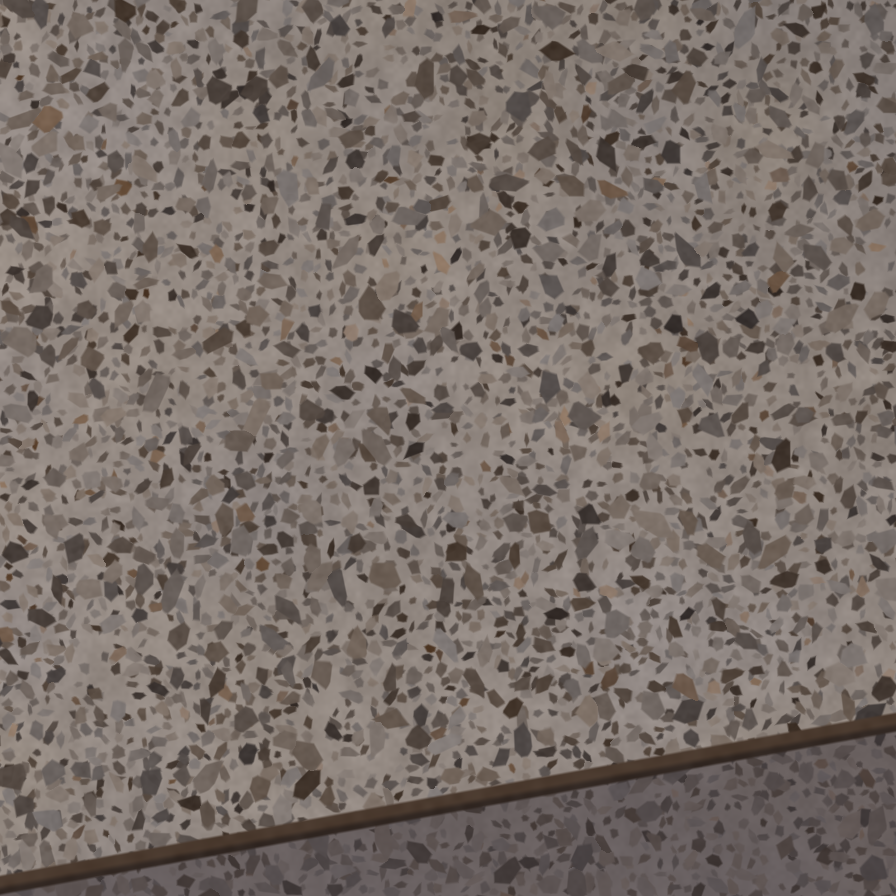
A WebGL 1 fragment shader for this texture:

```glsl
precision highp float;
// Worn terrazzo slab with angular stone chips, a slanted brown edge strip and a shaded step below.
uniform vec2 u_resolution;

const float TAU = 6.2831853;
const float SOFTNESS = 0.0016;
const vec3 WARM_SHIFT = vec3(0.0, -0.038, -0.061);
const vec3 STRIP_BROWN = vec3(0.29, 0.225, 0.18);
const vec3 STRIP_SHADOW = vec3(0.19, 0.15, 0.13);

float hash(vec2 p) {
  vec3 q = fract(vec3(p.xyx) * 0.1031);
  q += dot(q, q.yzx + 33.33);
  return fract((q.x + q.y) * q.z);
}

vec2 hash2(vec2 p) {
  return vec2(hash(p), hash(p + 71.7));
}

float noise(vec2 p) {
  vec2 i = floor(p);
  vec2 f = fract(p);
  f = f * f * (3.0 - 2.0 * f);
  float low = mix(hash(i), hash(i + vec2(1.0, 0.0)), f.x);
  float high = mix(hash(i + vec2(0.0, 1.0)), hash(i + 1.0), f.x);
  return mix(low, high, f.y);
}

vec2 direction(float angle) {
  return vec2(cos(angle), sin(angle));
}

// Signed distance to an irregular convex stone, cut by six random sides.
float stoneDistance(vec2 p, vec2 id, float radius) {
  vec2 axis = direction(hash(id + 3.1) * TAU);
  float stretch = mix(1.0, 1.5, hash(id + 8.3));
  p = vec2(dot(p, axis) / stretch, dot(p, vec2(-axis.y, axis.x)) * stretch);
  float d = length(p) - radius * 1.15;
  for (int i = 0; i < 6; i++) {
    float side = float(i);
    vec2 r = hash2(id + side * 5.7 + 19.0);
    vec2 normal = direction((side + 0.8 * r.x) * TAU / 6.0);
    d = max(d, dot(p, normal) - radius * mix(0.6, 1.05, r.y));
  }
  return d;
}

// One layer of scattered stones: xy = identity of the nearest, z = coverage.
vec3 stoneLayer(vec2 p, float cells, float density, float seed) {
  vec2 grid = p * cells;
  vec2 home = floor(grid);
  vec2 nearestId = home;
  float nearest = 1.0;
  for (int y = -1; y <= 1; y++) {
    for (int x = -1; x <= 1; x++) {
      vec2 cell = home + vec2(float(x), float(y));
      vec2 id = cell + seed;
      vec2 center = cell + mix(vec2(0.18), vec2(0.82), hash2(id));
      float radius = mix(0.25, 0.46, hash(id + 43.0));
      float d = stoneDistance(grid - center, id, radius);
      if (hash(id + 57.0) < density && d < nearest) {
        nearest = d;
        nearestId = id;
      }
    }
  }
  float cover = 1.0 - smoothstep(-SOFTNESS, SOFTNESS, nearest / cells);
  return vec3(nearestId, cover);
}

// Mostly pale greys with a few near-black stones, tinted tan or blue-green.
vec3 stoneColor(vec2 id) {
  float tone = mix(0.18, 0.515, pow(hash(id + 91.0), 0.62));
  float hue = hash(id + 113.0) - 0.5;
  float rusty = step(0.965, hash(id + 131.0));
  vec3 tint = hue * vec3(0.03, 0.0, -0.035) + rusty * vec3(0.06, 0.015, -0.025);
  return vec3(tone) + WARM_SHIFT + tint;
}

vec3 addStones(vec3 color, vec2 p, float cells, float density, float seed) {
  vec3 stone = stoneLayer(p, cells, density, seed);
  return mix(color, stoneColor(stone.xy), stone.z * 0.95);
}

vec3 terrazzo(vec2 p) {
  float mottling = noise(p * 38.0) - 0.5;
  float stain = noise(p * 7.0 + 4.0) - 0.5;
  vec3 color = vec3(0.565, 0.527, 0.503) + 0.05 * mottling;
  color += stain * vec3(0.015, 0.005, -0.02);
  color = addStones(color, p, 66.0, 0.72, 17.0);
  color = addStones(color, p, 42.0, 0.68, 211.0);
  color = addStones(color, p, 27.0, 0.45, 403.0);
  float grain = noise(p * 190.0) + noise(p * 95.0 + 9.0) - 1.0;
  return color + 0.028 * grain;
}

void main() {
  vec2 uv = gl_FragCoord.xy / u_resolution;
  float edge = uv.y - (0.012 + 0.182 * uv.x);

  // Slab light, fading gently toward the upper right
  vec3 color = terrazzo(uv + 2.0);
  color *= 1.03 - 0.09 * uv.x * uv.y + 0.04 * (noise(uv * 3.0) - 0.5);

  // The step below is dimmer, cooler and lower in contrast
  vec3 lower = mix(color, vec3(0.47, 0.435, 0.425), 0.35) * vec3(0.76, 0.75, 0.78);
  color = mix(lower, color, smoothstep(-0.003, 0.003, edge));

  // Brown strip with a shadowed lower lip
  vec3 strip = mix(STRIP_SHADOW, STRIP_BROWN, smoothstep(-0.007, 0.001, edge));
  strip += 0.03 * (noise(uv * 90.0) - 0.5);
  float band = 1.0 - smoothstep(0.0085, 0.0125, abs(edge));
  gl_FragColor = vec4(mix(color, strip, band), 1.0);
}
```
